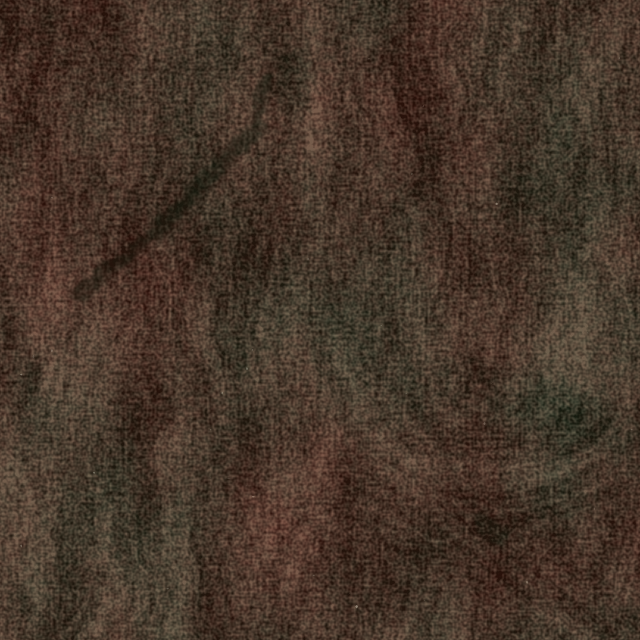
Give the GLSL for this texture, as a Shadertoy shader.

```glsl
// Dark brown oil paint brushed over coarse canvas, with a dark slanting stroke.
#define BROAD_CONTRAST 0.46
#define STREAK_CONTRAST 0.50
#define THREAD_CONTRAST 0.36
#define GRAIN_CONTRAST 0.72
#define HUE_SHIFT 0.055
#define THREAD_COUNT 190.0
#define GRAIN_COUNT 205.0
#define MID_TONE 0.50
#define SPECK_BRIGHTNESS 0.32

const vec3 SHADOW_UMBER = vec3(0.165, 0.110, 0.073);
const vec3 MIDDLE_BROWN = vec3(0.278, 0.212, 0.167);
const vec3 WORN_TAN = vec3(0.405, 0.320, 0.258);

vec2 gradientAt(vec2 cell) {
    vec3 q = fract(cell.xyx * vec3(0.1031, 0.1030, 0.0973));
    q += dot(q, q.yzx + 33.33);
    float angle = 6.2832 * fract((q.x + q.y) * q.z);
    return vec2(cos(angle), sin(angle));
}

float gradientNoise(vec2 p) {
    vec2 cell = floor(p), f = fract(p);
    vec2 w = f * f * f * (f * (f * 6.0 - 15.0) + 10.0);
    float a = dot(gradientAt(cell), f);
    float b = dot(gradientAt(cell + vec2(1, 0)), f - vec2(1, 0));
    float c = dot(gradientAt(cell + vec2(0, 1)), f - vec2(0, 1));
    float d = dot(gradientAt(cell + vec2(1, 1)), f - vec2(1, 1));
    return mix(mix(a, b, w.x), mix(c, d, w.x), w.y);
}

float fbm(vec2 p) {
    float sum = 0.0, amplitude = 1.0;
    for (int i = 0; i < 4; i++) {
        sum += amplitude * gradientNoise(p);
        p = mat2(1.6, 1.2, -1.2, 1.6) * p + 7.3;
        amplitude *= 0.55;
    }
    return sum;
}

// Bristle marks: x runs across the stroke, y along it.
float bristles(vec2 q) {
    return 0.6 * gradientNoise(q * vec2(17.0, 2.6))
         + 0.6 * gradientNoise(q * vec2(48.0, 5.0) + 19.0)
         + 0.6 * gradientNoise(q * vec2(125.0, 9.0) + 41.0);
}

vec2 rotate(vec2 p, float angle) {
    float c = cos(angle), s = sin(angle);
    return vec2(c * p.x + s * p.y, c * p.y - s * p.x);
}

float segmentDistance(vec2 p, vec2 a, vec2 b) {
    vec2 ab = b - a;
    return length(p - a - ab * clamp(dot(p - a, ab) / dot(ab, ab), 0.0, 1.0));
}

// Soft ragged mark of dark paint along a segment.
float darkMark(vec2 p, vec2 a, vec2 b, float width) {
    return 1.0 - smoothstep(width * 0.35, width * 1.4, segmentDistance(p, a, b));
}

// Upright strokes above, arcs and slanting strokes at the lower right.
float brushwork(vec2 p, float wander) {
    float upright = bristles(p + vec2(0.05 * wander + 0.04 * p.y * p.x, 0.0));
    vec2 arc = p - vec2(0.77, 0.40);
    float curved = bristles(vec2(length(arc * vec2(0.7, 1.0)), atan(arc.x, -arc.y) * 0.2));
    float slanted = bristles(rotate(p, 0.95) + 3.0);
    float leaning = bristles(rotate(p, -0.22) + 5.0);
    float edge = 0.07 * wander;
    float low = 1.0 - smoothstep(0.28, 0.42, p.y + edge);
    float result = mix(upright, leaning, low * smoothstep(0.42, 0.52, p.x + edge));
    float arcMask = 1.0 - smoothstep(0.13, 0.22, length((p - vec2(0.76, 0.27)) * vec2(0.8, 1.2)) + edge);
    result = mix(result, curved, arcMask);
    float slantDistance = segmentDistance(p, vec2(0.68, 0.18), vec2(0.98, -0.03));
    return mix(result, slanted, 1.0 - smoothstep(0.05, 0.10, slantDistance + edge));
}

void mainImage(out vec4 fragColor, in vec2 fragCoord) {
    vec2 p = fragCoord / iResolution.y;
    float wander = fbm(p * 5.0 + 2.0);

    // Broad patches and brush strokes
    float tone = MID_TONE + BROAD_CONTRAST * fbm(p * vec2(7.0, 3.6) + 11.0);
    tone += STREAK_CONTRAST * brushwork(p, wander);

    // Dark strokes and smudges
    vec2 ragged = p + 0.012 * vec2(fbm(p * 22.0), fbm(p * 22.0 + 31.0));
    float slash = darkMark(ragged, vec2(0.12, 0.54), vec2(0.25, 0.64), 0.014);
    slash = max(slash, darkMark(ragged, vec2(0.25, 0.64), vec2(0.39, 0.79), 0.015));
    slash = max(slash, darkMark(ragged, vec2(0.40, 0.80), vec2(0.415, 0.88), 0.011));
    float smudge = darkMark(ragged, vec2(0.72, 0.40), vec2(0.97, 0.33), 0.045);
    smudge = max(smudge, 0.7 * darkMark(ragged, vec2(0.47, 0.72), vec2(0.46, 0.90), 0.026));
    smudge = max(smudge, darkMark(ragged, vec2(0.755, 0.18), vec2(0.78, 0.165), 0.018));
    tone -= 0.36 * slash + 0.24 * smudge;

    // Canvas threads and gritty grain
    float warp = gradientNoise(p * vec2(THREAD_COUNT, 24.0));
    float weft = gradientNoise(p.yx * vec2(THREAD_COUNT, 30.0) + 57.0);
    float grain = gradientNoise(p * GRAIN_COUNT + 83.0)
                + 0.5 * gradientNoise(rotate(p, 0.6) * GRAIN_COUNT * 0.5);
    float relief = THREAD_CONTRAST * (warp + weft) + GRAIN_CONTRAST * grain;
    tone += relief * (1.0 - 0.4 * slash);

    // Umber ramp with drifts of red and olive
    tone = clamp(tone, -0.15, 1.2);
    vec3 color = tone < 0.5 ? mix(SHADOW_UMBER, MIDDLE_BROWN, tone * 2.0)
                            : mix(MIDDLE_BROWN, WORN_TAN, tone * 2.0 - 1.0);
    float redness = fbm(p * vec2(5.0, 3.0) + 71.0) + 0.5 * gradientNoise(p * 95.0 + 13.0);
    redness += 0.35 * smoothstep(0.55, 0.1, p.x) * smoothstep(0.4, 0.7, p.y) - 0.08;
    redness -= 0.5 * max(slash, smudge);
    color += HUE_SHIFT * redness * vec3(0.75, -0.40, -0.22);

    // Scattered pale flecks
    float fleck = smoothstep(0.50, 0.66, gradientNoise(p * 105.0 + 29.0));
    fleck *= smoothstep(0.05, 0.35, gradientNoise(p * 17.0 + 47.0));
    color += SPECK_BRIGHTNESS * fleck * vec3(0.85, 0.9, 0.85);

    fragColor = vec4(clamp(color, 0.0, 1.0), 1.0);
}
```
